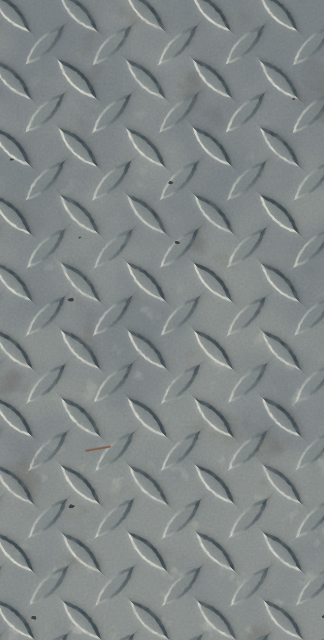
This texture is drawn by a WebGL 1 fragment shader. Its source:

```glsl
precision highp float;
// Worn steel tread plate: two interleaved square lattices of raised lens-shaped
// lugs, leaning opposite ways. Each lug is a two-arc distance function whose rim
// is lit from the lower left; gradient noise adds stains, scuffs, grain and wear.

uniform vec2 u_resolution;

const float ROWS = 9.47;                      // lattice cells up the canvas
const float X_SCALE = 1.01;                   // cells are slightly narrow
const float DRIFT = 0.0071;                   // sideways lean of the columns
const vec2 ORIGIN = vec2(0.225, 0.297);       // centre of the first lug
const float HALF_LENGTH = 0.405;
const float HALF_WIDTH = 0.118;
const float RIM_LIT = 0.034;                  // rim widths on both sides
const float RIM_DARK = 0.050;
const float JITTER = 0.022;                   // position change per lug
const float EDGE_WEAR = 0.014;
const float CHIP_CHANCE = 0.18;
const vec2 LIGHT = vec2(-0.853, -0.522);

const vec3 STEEL = vec3(0.545, 0.567, 0.557);
const vec3 STEEL_DULL = vec3(0.480, 0.506, 0.518);
const vec3 FACE = vec3(0.490, 0.522, 0.522);
const vec3 HIGHLIGHT = vec3(0.815, 0.810, 0.765);
const vec3 SHADE = vec3(0.250, 0.295, 0.320);
const vec3 SCUFF = vec3(0.650, 0.665, 0.640);
const vec3 GRIME = vec3(0.400, 0.395, 0.370);
const vec3 CHIP = vec3(0.200, 0.195, 0.180);
const vec3 RUST = vec3(0.500, 0.360, 0.280);

vec2 hash2(vec2 p) {
  vec3 q = fract(p.xyx * vec3(0.1031, 0.1030, 0.0973));
  q += dot(q, q.yzx + 33.33);
  return fract((q.xx + q.yz) * q.zy);
}

float corner(vec2 cell, vec2 f, vec2 o) {
  return dot(hash2(cell + o) * 2.0 - 1.0, f - o);
}

float gradientNoise(vec2 p) {
  vec2 i = floor(p), f = p - i;
  vec2 s = f * f * f * (f * (f * 6.0 - 15.0) + 10.0);
  return mix(mix(corner(i, f, vec2(0, 0)), corner(i, f, vec2(1, 0)), s.x),
             mix(corner(i, f, vec2(0, 1)), corner(i, f, vec2(1, 1)), s.x), s.y);
}

float fbm(vec2 p) {
  float sum = 0.0, amp = 1.0;
  for (int i = 0; i < 4; i++) {
    sum += amp * gradientNoise(p);
    p = mat2(1.6, 1.2, -1.2, 1.6) * p + 7.3;
    amp *= 0.5;
  }
  return sum;
}

float segment(vec2 p, vec2 a, vec2 b) {
  vec2 ab = b - a;
  return length(p - a - ab * clamp(dot(p - a, ab) / dot(ab, ab), 0.0, 1.0));
}

// Bare sheet: tone falls off upwards, with blotches, scuffs and grime.
vec3 sheet(vec2 p) {
  float height = p.y / ROWS;
  float blotch = fbm(p * 0.75 + 11.0);
  vec3 c = mix(STEEL, STEEL_DULL, smoothstep(-0.5, 0.6, blotch + 0.8 * (height - 0.55)));
  float scuff = smoothstep(0.25, 0.65, fbm(p * 2.6 + 40.0));
  c = mix(c, SCUFF, scuff * mix(0.65, 0.15, height));
  float grime = smoothstep(0.2, 0.7, fbm(p * 1.15 + 73.0));
  return mix(c, GRIME, 0.4 * grime);
}

// One lattice of lugs; slant is +1 for rising lugs, -1 for falling ones.
vec3 addLugs(vec3 base, vec2 g, float slant, float px) {
  vec2 cell = floor(g);
  vec2 rnd = hash2(cell + 31.0 + 17.0 * slant);
  vec2 q = g - cell - 0.5 + (rnd - 0.5) * JITTER;
  vec2 axis = vec2(1.0, slant) * 0.70711;
  vec2 across = vec2(-axis.y, axis.x);
  float u = dot(q, axis), v = dot(q, across);

  // Lens distance from two arcs, with a slightly ragged edge.
  float radius = (HALF_LENGTH * HALF_LENGTH + HALF_WIDTH * HALF_WIDTH) / (2.0 * HALF_WIDTH);
  float inset = radius - HALF_WIDTH;
  float d = length(vec2(u, abs(v) + inset)) - radius;
  d += EDGE_WEAR * gradientNoise(g * 16.0 + rnd * 9.0);

  // Slope lighting from the arc normal.
  float side = smoothstep(-0.015, 0.015, v) * 2.0 - 1.0;
  vec2 normal = normalize(axis * u + across * (v + side * inset));
  float lit = dot(normal, LIGHT);
  float wear = 0.9 + 0.5 * gradientNoise(g * 9.0 + 5.0) + 0.2 * (rnd.x - 0.5);
  float strength = clamp(pow(abs(lit), 0.6) * wear, 0.0, 1.0);
  vec3 rimColor = mix(FACE, lit > 0.0 ? HIGHLIGHT : SHADE, strength);

  float halo = exp(-max(d, 0.0) * 28.0);
  vec3 c = base * (1.0 + halo * (lit > 0.0 ? 0.10 : 0.22) * lit);
  vec3 top = mix(FACE, base, 0.45) * (1.0 + 0.10 * lit * smoothstep(-0.12, 0.0, d));
  float width = mix(RIM_DARK, RIM_LIT, smoothstep(-0.5, 0.5, lit));
  float soft = max(px * 0.75, 0.010);
  top = mix(top, rimColor, smoothstep(-soft, soft, d + width));
  return mix(c, top, 1.0 - smoothstep(-soft, soft, d));
}

void main() {
  float px = ROWS / u_resolution.y;
  vec2 p = gl_FragCoord.xy * px * vec2(X_SCALE, 1.0);
  vec2 g = p + vec2(DRIFT * p.y, 0.0) - ORIGIN + 0.5;

  vec3 color = addLugs(sheet(p), g, -1.0, px);
  color = addLugs(color, g + 0.5, 1.0, px);

  // Scattered dark chips and one rusty sliver.
  vec2 s = p * 1.3, cell = floor(s), rnd = hash2(cell + 57.0);
  vec2 off = s - cell - 0.2 - 0.6 * hash2(cell + 91.0);
  float chip = length(off * vec2(1.0, 1.5)) - mix(0.02, 0.055, rnd.y) + 0.03 * gradientNoise(s * 18.0);
  color = mix(color, CHIP, 0.85 * step(rnd.x, CHIP_CHANCE) * (1.0 - smoothstep(-px, px, chip)));
  float sliver = segment(p, vec2(1.29, 2.80), vec2(1.64, 2.86)) - 0.014;
  color = mix(color, RUST, 1.0 - smoothstep(-px, px, sliver));

  // Fine grain.
  color *= 1.0 + 0.05 * gradientNoise(p * 24.0) + 0.04 * gradientNoise(p * 47.0);
  gl_FragColor = vec4(color, 1.0);
}
```
